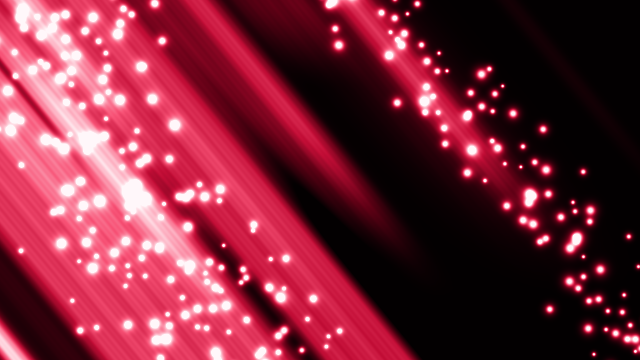
A Shadertoy shader for this background:

```glsl
// Diagonal crimson light streaks with two drifting trails of glowing sparks.

float hump(float s, float centre, float width) {
    float q = (s - centre) / width;
    return exp(-q * q);
}

float band(float s, float left, float right, float soft) {
    return smoothstep(left - soft, left + soft, s)
         - smoothstep(right - soft, right + soft, s);
}

float fadeOut(float from, float to, float depth) {
    return 1.0 - smoothstep(from, to, depth);
}

vec3 hash3(vec2 cell) {
    vec3 k = vec3(dot(cell, vec2(127.1, 311.7)),
                  dot(cell, vec2(269.5, 183.3)),
                  dot(cell, vec2(419.2, 371.9)));
    return fract(sin(k) * 43758.55);
}

// Brightness of the beams: s runs across them, depth runs down from the top
float beams(float s, float depth) {
    // lower left corner
    float v = 0.95 * hump(s, -0.77, 0.04) + 0.1 * hump(s, -0.62, 0.08);
    v += 0.1 * hump(s, -0.54, 0.025);

    // broad bright beam with a white heart and a dark slit
    v += 0.52 * band(s, -0.53, 0.0, 0.05);
    v += 0.36 * hump(s, -0.07, 0.07) * smoothstep(0.0, 0.35, depth) * fadeOut(0.55, 0.95, depth);
    v += 0.17 * hump(s, -0.26, 0.08) * fadeOut(0.5, 0.9, depth);
    v -= 0.3 * hump(s, -0.145, 0.014) * fadeOut(0.3, 0.55, depth);
    v += 0.45 * hump(s, 0.06, 0.05) * fadeOut(0.08, 0.5, depth);

    // crimson sheet, split off by a shadow further down
    v += 0.43 * band(s, 0.02, 0.335, 0.035);
    v += 0.1 * hump(s, 0.23, 0.07) * fadeOut(0.5, 1.0, depth);
    v -= 0.36 * hump(s, 0.045, 0.035) * smoothstep(0.4, 0.8, depth);

    // darker folds in the middle
    v += 0.26 * band(s, 0.34, 0.6, 0.035) * fadeOut(0.3, 0.75, depth);
    v += 0.2 * hump(s, 0.55, 0.05) * fadeOut(0.35, 0.85, depth);
    v -= 0.14 * hump(s, 0.4, 0.04) * smoothstep(0.05, 0.5, depth);
    v += 0.17 * band(s, 0.64, 0.85, 0.05) * fadeOut(0.0, 0.25, depth);

    // right hand beam and its faint surroundings
    v += 0.4 * hump(s, 0.98, 0.06) * fadeOut(0.3, 0.7, depth);
    v += 0.12 * hump(s, 0.94, 0.15) * fadeOut(0.3, 0.85, depth);
    v += 0.04 * hump(s, 1.41, 0.03) * fadeOut(0.2, 0.7, depth);

    // fine brushed grain
    float grain = 0.45 * sin(61.0 * s + 1.0) + 0.3 * sin(137.0 * s + 2.0 * depth)
                + 0.25 * sin(331.0 * s - 3.0 * depth);
    return max(v, 0.0) * (1.0 + 0.1 * grain);
}

// Chance of a spark at a place, along two curved trails
float sparkDensity(vec2 p) {
    float depth = 1.0 - p.y;
    float leftTrail = hump(p.x, 0.2 + 0.45 * depth * depth, 0.18 + 0.14 * depth);
    float rightTrail = hump(p.x, 1.0 + depth - 0.2 * depth * depth, 0.15);
    return 0.7 * max(leftTrail, rightTrail) - 0.07;
}

// Cellular scatter of soft round sparks
float sparks(vec2 p, float cellSize, float seed) {
    float light = 0.0;
    for (int j = -1; j <= 1; j++) {
        for (int i = -1; i <= 1; i++) {
            vec2 cell = floor(p / cellSize) + vec2(i, j);
            vec3 h = hash3(cell + seed);
            vec2 centre = (cell + h.xy) * cellSize;
            float lit = step(h.z, sparkDensity(centre));
            float size = cellSize * mix(0.07, 0.19, fract(h.z * 57.0 + h.x));
            float r = length(p - centre) / size;
            light += lit * (0.85 * exp(-r * r) + 0.3 * exp(-0.25 * r * r));
        }
    }
    return light;
}

// Black through crimson and pink to white
vec3 palette(float v) {
    float t = v * 5.0;
    vec3 c = mix(vec3(0.01, 0.0, 0.003), vec3(0.37, 0.0, 0.08), clamp(t, 0.0, 1.0));
    c = mix(c, vec3(0.76, 0.05, 0.21), clamp(t - 1.0, 0.0, 1.0));
    c = mix(c, vec3(0.97, 0.32, 0.46), clamp(t - 2.0, 0.0, 1.0));
    c = mix(c, vec3(0.99, 0.68, 0.75), clamp(t - 3.0, 0.0, 1.0));
    return mix(c, vec3(1.0, 0.97, 0.98), clamp(t - 4.0, 0.0, 1.0));
}

void mainImage(out vec4 fragColor, in vec2 fragCoord) {
    vec2 p = fragCoord / iResolution.y;
    float depth = 1.0 - p.y;
    float across = p.x - 0.82 * depth;
    float light = beams(across, depth);
    light += sparks(p, 0.066, 3.0) + sparks(p, 0.052, 41.0);
    fragColor = vec4(palette(light), 1.0);
}
```
